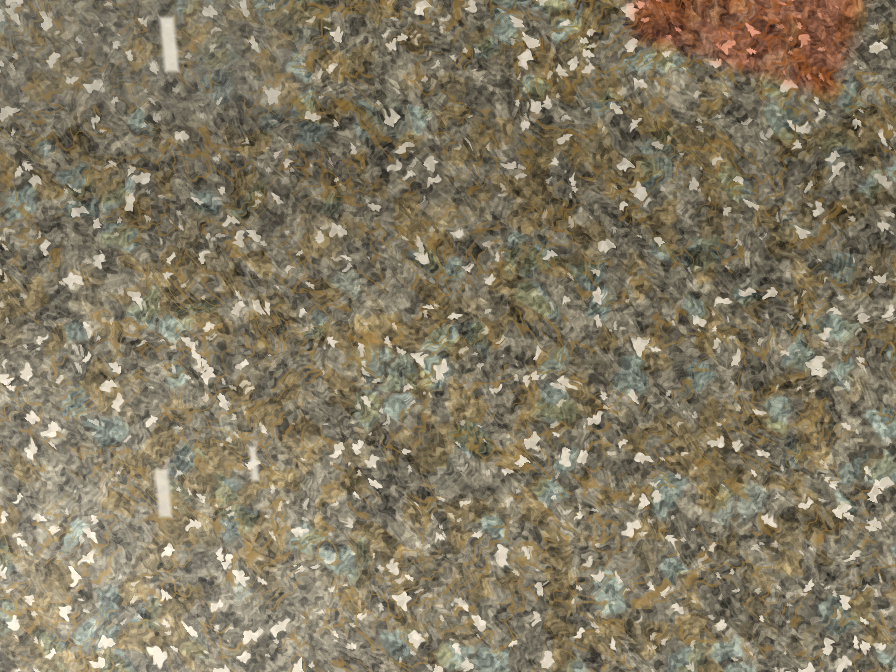
Write a WebGL 1 fragment shader that draws this texture.

```glsl
precision highp float;
// Polished brown-grey granite: striated crystals, fine mottling, gold wisps
// and pale flecks, built from warped cellular noise at several scales,
// then lit with soft reflections on the glossy surface.

uniform vec2 u_resolution;

struct Grain {
  vec2 offset;  // from the grain centre, in cell units
  float edge;   // gap between nearest and second nearest centre
  float id;     // random value per grain
};

vec2 hash2(vec2 p) {
  vec3 q = fract(p.xyx * vec3(0.1031, 0.1030, 0.0973));
  q += dot(q, q.yzx + 33.33);
  return fract((q.xx + q.yz) * q.zy);
}

// Layered sines that bend straight cell borders into ragged ones
vec2 warp(vec2 p) {
  vec2 w = sin(p.yx * 31.0 + vec2(0.3, 1.7) + 2.0 * sin(p * 19.0));
  w += 0.6 * sin(p.yx * 83.0 + 3.0 * w + p * 47.0);
  w += 0.4 * sin(p.yx * 197.0 - 2.0 * w + p * 141.0);
  return w * 0.005;
}

Grain grainAt(vec2 p) {
  vec2 cell = floor(p);
  vec2 local = fract(p);
  float nearest = 9.0;
  float second = 9.0;
  Grain g = Grain(vec2(0.0), 0.0, 0.0);
  for (int y = -1; y <= 1; y++) {
    for (int x = -1; x <= 1; x++) {
      vec2 step2 = vec2(float(x), float(y));
      vec2 offset = local - step2 - hash2(cell + step2 + 50.0);
      float d = length(offset);
      if (d < nearest) {
        second = nearest;
        nearest = d;
        g.offset = offset;
        g.id = hash2(cell + step2 + 217.0).x;
      } else {
        second = min(second, d);
      }
    }
  }
  g.edge = second - nearest;
  return g;
}

// Random tone per grain, from -0.5 to 0.5, fading at its border
float mottle(vec2 p, float scale) {
  Grain g = grainAt(p * scale);
  return (g.id - 0.5) * smoothstep(-0.1, 0.25, g.edge);
}

// Lobed flecks in a given share of the cells
float flecks(vec2 p, float scale, float share) {
  Grain g = grainAt(p * scale);
  float angle = atan(g.offset.y, g.offset.x);
  float radius = mix(0.14, 0.36, fract(g.id * 57.0));
  radius *= 1.0 + 0.3 * sin(angle * 2.0 + g.id * 90.0) + 0.2 * sin(angle * 5.0 + g.id * 40.0);
  float soft = scale / u_resolution.y;
  float shape = 1.0 - smoothstep(-soft, soft, length(g.offset) - radius);
  return shape * step(1.0 - share, g.id);
}

float glare(vec2 p, vec2 centre, vec2 halfSize) {
  vec2 d = abs(p - centre + vec2(0.1 * (p.y - centre.y), 0.0)) - halfSize;
  return 1.0 - smoothstep(-0.004, 0.005, max(d.x, d.y));
}

void main() {
  vec2 p = gl_FragCoord.xy / u_resolution.y;
  vec2 q = p + warp(p);

  // Crystals with fine parallel cleavage lines
  Grain crystal = grainAt(q * 21.0);
  float turn = crystal.id * 40.0;
  float across = dot(crystal.offset, vec2(cos(turn), sin(turn)));
  float lines = sin(across * 34.0 + 2.0 * sin(crystal.offset.x * 7.0 + turn));
  float body = smoothstep(0.02, 0.25, crystal.edge);

  // Mineral tone
  float patches = sin(p.x * 9.0 + 2.0 * sin(p.y * 7.0)) * sin(p.y * 11.0 + 2.0 * sin(p.x * 6.0));
  float tone = 0.45 + 0.15 * (crystal.id - 0.5) * body + 0.035 * lines * body;
  tone += 0.20 * mottle(q + 3.1, 48.0) + 0.24 * mottle(q + 7.3, 105.0);
  tone += 0.15 * mottle(p + 5.7, 170.0) - 0.03 * (1.0 - body);
  vec3 color = tone * vec3(1.04, 0.985, 0.84);

  // Blue-green crystals and brown ones
  float teal = smoothstep(0.76, 0.84, fract(crystal.id * 13.0)) * body;
  color = mix(color, tone * vec3(0.98, 1.07, 0.98) + 0.02, teal * 0.8);
  float brown = smoothstep(0.0, 0.3, mottle(q + 11.0, 27.0) + 0.12 * patches);
  color *= mix(vec3(1.0), vec3(1.02, 0.95, 0.80), brown);

  // Gold wisps threading between the grains
  Grain thread = grainAt(q * 34.0 + 1.5 * sin(q.yx * 23.0));
  float wisp = 1.0 - smoothstep(0.03, 0.16, thread.edge);
  wisp *= smoothstep(0.02, 0.25, mottle(q + 9.0, 30.0) + 0.1 + 0.08 * patches);
  color = mix(color, vec3(0.60, 0.46, 0.22), wisp * 0.6);

  // Pale flecks
  float pale = max(flecks(q + 2.0, 33.0, 0.23), 0.75 * flecks(q + 4.0, 75.0, 0.08));
  vec3 cream = vec3(0.86, 0.82, 0.74) + 0.16 * mottle(p, 90.0);
  color = mix(color, cream, pale * 0.95);

  // Room light: dim upper band, brighter lower left, grey sheen at the top
  color *= 1.0 - 0.10 * exp(-pow((p.y - 0.72) / 0.16, 2.0));
  color += 0.15 * exp(-3.5 * dot(p, p)) + 0.03 * (1.0 - smoothstep(0.0, 0.5, p.y));
  float sheen = smoothstep(0.80, 0.86, p.y) * (1.0 - smoothstep(0.42, 0.45, p.x));
  color = mix(color, vec3(0.55, 0.54, 0.50), 0.25 * sheen);

  // Reddish reflection in the upper right
  float red = smoothstep(0.0, 0.03, p.y - 0.93 + 0.3 * (p.x - 0.94));
  red *= smoothstep(0.92, 0.96, p.x) * (1.0 - smoothstep(1.26, 1.31, p.x + 0.3 * (1.0 - p.y)));
  color = mix(color, color * vec3(1.02, 0.72, 0.62) + vec3(0.04, 0.0, 0.0), red * 0.85);

  // Lamp glares
  float lamps = glare(p, vec2(0.252, 0.934), vec2(0.010, 0.040));
  lamps = max(lamps, glare(p, vec2(0.243, 0.266), vec2(0.009, 0.035)));
  lamps = max(lamps, glare(p, vec2(0.378, 0.310), vec2(0.005, 0.025)));
  color = mix(color, vec3(0.94, 0.91, 0.84), lamps * 0.85);

  gl_FragColor = vec4(clamp(color, 0.0, 1.0), 1.0);
}
```
